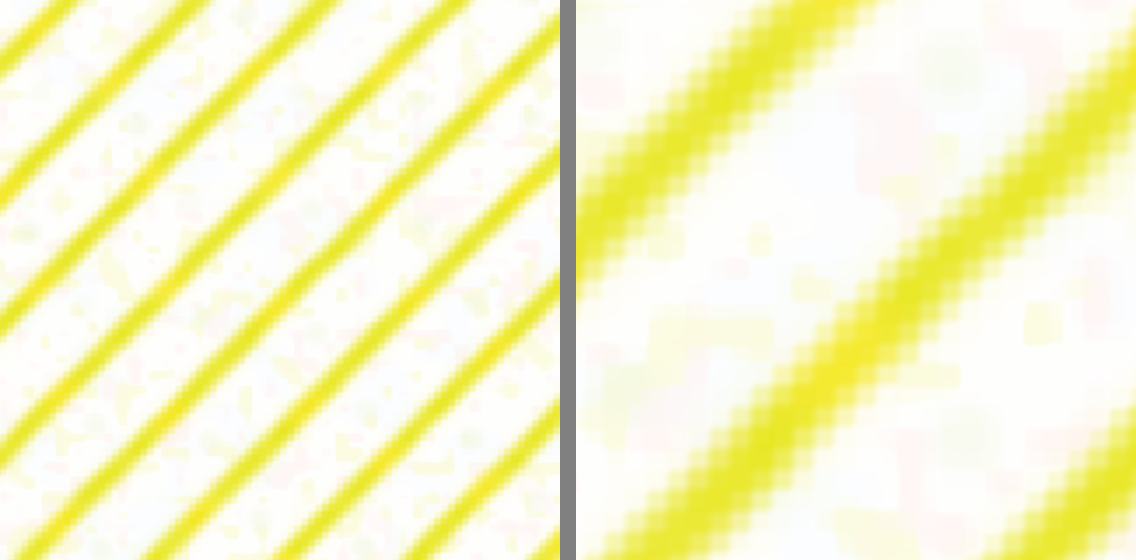
Left: the whole. Right: its middle third, enlarged.
Give the GLSL for this pattern, as a Shadertoy shader.

```glsl
const float PERIOD = 0.2313;      // stripe spacing along x or y
const float FIRST_STRIPE = 0.1197;
const float PATCH_PERIOD = 0.385; // tint spacing along a stripe
const float CELLS = 80.0;         // coarse grid cells across the canvas

const vec3 PAPER = vec3(0.998, 0.995, 0.992);
const vec3 YELLOW = vec3(0.910, 0.905, 0.140);
const vec3 WARM_YELLOW = vec3(0.960, 0.910, 0.140);
const vec3 CREAM = vec3(0.985, 0.985, 0.870);
const vec3 PINK = vec3(1.000, 0.955, 0.950);
const vec3 COOL_WHITE = vec3(0.975, 0.990, 1.000);
const vec3 PALE_GREEN = vec3(0.940, 0.965, 0.860);

float hash(vec2 p) {
    return fract(sin(dot(p, vec2(127.1, 311.7))) * 43758.5453);
}

float valueNoise(vec2 p) {
    vec2 i = floor(p);
    vec2 f = fract(p);
    f = f * f * (3.0 - 2.0 * f);
    float low = mix(hash(i), hash(i + vec2(1.0, 0.0)), f.x);
    float high = mix(hash(i + vec2(0.0, 1.0)), hash(i + vec2(1.0, 1.0)), f.x);
    return mix(low, high, f.y);
}

// Pulls positions towards cell centres, leaving smooth steps between cells
vec2 softSnap(vec2 p, float cells) {
    vec2 u = p * cells - 0.5;
    return (floor(u) + 0.5 + smoothstep(0.15, 0.85, fract(u))) / cells;
}

// Soft stripe profile; distance is a fraction of the period
float stripeCoverage(float d) {
    float core = 1.0 - smoothstep(0.01, 0.215, d);
    float halo = 1.0 - smoothstep(0.12, 0.32, d);
    return max(core, 0.07 * halo);
}

// Round spot repeated along the diagonal
float repeatedSpot(float along, float across, float phase, float radius) {
    float a = (fract(along / PATCH_PERIOD - phase) - 0.5) * PATCH_PERIOD;
    return 1.0 - smoothstep(0.2 * radius, radius, length(vec2(a, across)));
}

float fleck(vec2 p, float scale, float seed, float threshold) {
    return smoothstep(threshold, threshold + 0.25, valueNoise(p * scale + seed));
}

vec3 paperColor(vec2 p) {
    vec3 color = mix(PAPER, COOL_WHITE, 0.6 * fleck(p, 18.0, 7.3, 0.55));
    color = mix(color, PINK, 0.65 * fleck(p, 38.0, 31.7, 0.64));
    return mix(color, CREAM, 0.85 * fleck(p, 36.0, 83.1, 0.62));
}

void mainImage(out vec4 fragColor, in vec2 fragCoord) {
    vec2 uv = fragCoord / iResolution.y;
    vec2 p = softSnap(uv, CELLS);

    // Diagonal coordinates
    float along = p.x + p.y;
    float wobble = 0.03 * (valueNoise(p * 14.0) - 0.5);
    float stripe = (p.x - p.y + 1.0 - FIRST_STRIPE) / PERIOD + wobble;
    float stripeId = floor(stripe + 0.5);
    float gapId = floor(stripe);
    float offset = stripe - stripeId;

    // Mottled paper with faint green spots between stripes
    vec3 color = paperColor(p);
    float gapAcross = (fract(stripe) - 0.5) * PERIOD;
    float spot = repeatedSpot(along, gapAcross, hash(vec2(gapId, 5.0)), 0.045);
    color = mix(color, PALE_GREEN, spot * (0.2 + 0.6 * hash(vec2(gapId, 9.0))));

    // Yellow stripes with warm patches and uneven strength
    float warmth = repeatedSpot(along, offset * PERIOD, hash(vec2(stripeId, 2.0)), 0.085);
    vec3 ink = mix(YELLOW, WARM_YELLOW, 0.85 * warmth);
    ink += 0.10 * vec3(0.15, 0.15, 1.0) * valueNoise(p * 40.0 + 17.0);
    color = mix(color, ink, stripeCoverage(abs(offset)));

    fragColor = vec4(clamp(color, 0.0, 1.0), 1.0);
}
```
